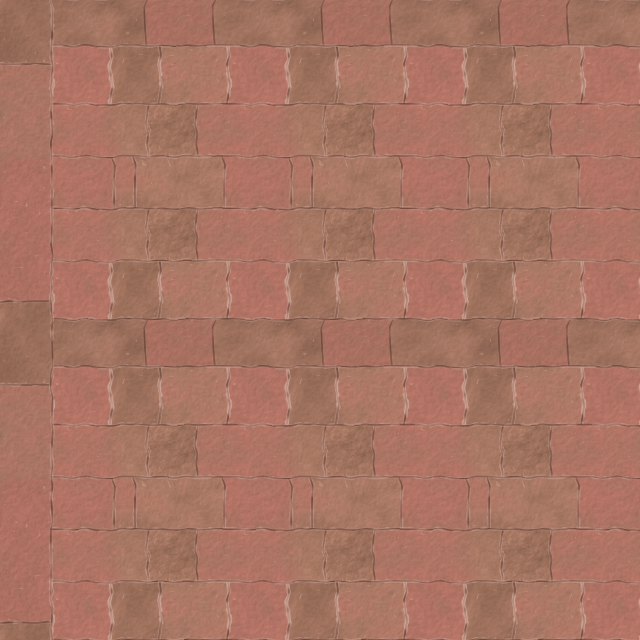
Reproduce this texture procedurally as a three.js fragment shader.

```glsl
varying vec2 vUv;

#define UNITS 768.0
#define TILE_W 212.5
#define TILE_H 385.0
#define TILE_X 133.0
#define BORDER 62.0
#define GRAIN 0.075
#define CLAY vec3(0.69, 0.445, 0.39)
#define TAN vec3(0.67, 0.48, 0.40)
#define DUSK vec3(0.60, 0.43, 0.35)
#define MORTAR vec3(0.80, 0.64, 0.58)
#define CRACK vec3(0.38, 0.24, 0.20)

float hash(vec2 p) {
  vec3 q = fract(vec3(p.xyx) * 0.1031);
  q += dot(q, q.yzx + 33.33);
  return fract((q.x + q.y) * q.z);
}

// Value noise with n cells per tile, wrapping across the tile
float noise(vec2 p, float n) {
  p *= n;
  vec2 i = floor(p), f = fract(p);
  f = f * f * (3.0 - 2.0 * f);
  float x0 = mod(i.x, n), x1 = mod(i.x + 1.0, n);
  return mix(mix(hash(vec2(x0, i.y)), hash(vec2(x1, i.y)), f.x),
             mix(hash(vec2(x0, i.y + 1.0)), hash(vec2(x1, i.y + 1.0)), f.x), f.y);
}

float relief(vec2 p) {
  return 0.6 * noise(p, 48.0) + 0.4 * noise(p, 96.0);
}

// Tone 0 is dusky brown, 0.5 tan, 1 red clay
vec3 clayRamp(float t) {
  return t < 0.5 ? mix(DUSK, TAN, t * 2.0) : mix(TAN, CLAY, t * 2.0 - 1.0);
}

float wrapDist(float a, float b, float period) {
  return abs(mod(a - b + 0.5 * period, period) - 0.5 * period);
}

// Four courses: joint positions and brick tones; x equal to y means no seam joint
void course(float kind, out vec3 cuts, out vec3 tones, out float pale) {
  if (kind < 0.5) {
    cuts = vec3(42.0, 42.0, 124.0); tones = vec3(0.12, 0.75, 0.3); pale = 0.15;
  } else if (kind < 1.5) {
    cuts = vec3(0.0, 59.0, 141.0); tones = vec3(0.1, 0.6, 1.0); pale = 1.0;
  } else if (kind < 2.5) {
    cuts = vec3(44.0, 44.0, 103.0); tones = vec3(0.2, 0.1, 0.85); pale = 0.65;
  } else {
    cuts = vec3(3.0, 28.0, 135.0); tones = vec3(0.75, 0.5, 0.95); pale = 0.6;
  }
}

// Ragged pale mortar with a thin dark crack
vec3 joint(vec3 col, float d, float pale, vec2 p) {
  float patches = smoothstep(0.25, 0.65, noise(p + 3.0, 20.0));
  float width = 1.5 + 3.2 * noise(p, 56.0) * (0.4 + 0.6 * pale);
  float light = (1.0 - smoothstep(width * 0.35, width, d)) * pale * (0.3 + 0.7 * patches);
  float dark = (1.0 - smoothstep(0.3, 1.8, d)) * (0.35 + 0.5 * noise(p + 8.0, 24.0));
  col = mix(col, MORTAR, light);
  return mix(col, CRACK, dark * (1.0 - 0.65 * pale * patches));
}

void main() {
  float x = vUv.x * UNITS, y = (1.0 - vUv.y) * UNITS;
  vec2 raw = vec2((x - TILE_X) / TILE_W, y / TILE_W);

  // Find the course within the vertical repeat
  float v = mod(y + 2.0 + 2.5 * (noise(vec2(raw.x, 0.0), 14.0) - 0.5), TILE_H);
  float kind = 0.0, height = 57.0;
  for (int k = 1; k < 6; k++) {
    if (v >= height) {
      v -= height;
      kind = (k == 1 || k == 5) ? 1.0 : (k == 3 ? 3.0 : 2.0);
      height = kind < 1.5 ? 70.0 : 188.0 / 3.0;
    }
  }
  float wobble = 4.0 * (noise(vec2(0.0, v / TILE_W + kind * 5.0), 18.0) - 0.5);
  float u = mod(x - TILE_X + wobble, TILE_W);

  vec3 cuts, tones;
  float pale;
  course(kind, cuts, tones, pale);
  float tone = u < cuts.y ? tones.x : (u < cuts.z ? tones.y : tones.z);
  if (cuts.x == cuts.y && u < cuts.y) tone = mix(tones.z, tone, smoothstep(0.0, 28.0, u));
  float across = min(wrapDist(u, cuts.x, TILE_W),
                 min(wrapDist(u, cuts.y, TILE_W), wrapDist(u, cuts.z, TILE_W)));
  float down = min(v, height - v);
  float shade = kind < 0.5 ? 0.95 : 1.0;
  float rough = (kind == 2.0 && u > cuts.y && u < cuts.z) ? 1.7 : 1.0;
  vec2 p = vec2(u, v) / TILE_W + vec2(0.0, kind * 5.0);

  // Upright border bricks on the left
  float edge = x - BORDER - 2.5 * (noise(vec2(0.0, raw.y), 16.0) - 0.5);
  if (edge < 0.0) {
    float w = mod(y - 77.0 + 2.0 * (noise(raw, 14.0) - 0.5), TILE_H);
    tone = mix(0.72, 1.0, smoothstep(108.0, 118.0, w));
    tone = w > 285.0 ? 0.12 : tone;
    down = min(wrapDist(w, 0.0, TILE_H), abs(w - 285.0));
    across = 99.0;
    shade = 0.98;
    rough = 1.0;
    p = vec2(x, w) / TILE_W + vec2(0.0, 30.0);
  }

  // Clay surface: mottling, grain lit from the upper left, pale chips
  float mottle = 0.6 * noise(p, 7.0) + 0.4 * noise(p, 17.0) - 0.5;
  vec3 col = clayRamp(clamp(tone + 0.65 * mottle, 0.0, 1.0)) * shade;
  float slope = relief(p + 0.006) - relief(p);
  col *= 1.0 + rough * GRAIN * (1.6 * slope + relief(p + 2.0) - 0.5) + 0.08 * mottle;
  col = mix(col, MORTAR, 0.5 * smoothstep(0.93, 1.0, noise(p + 6.0, 40.0)));

  // Joints
  col = joint(col, across, pale, p);
  col = joint(col, down, kind < 0.5 ? 0.45 : 0.6, p + vec2(0.0, 11.0));
  col = joint(col, abs(edge), 0.65, raw + vec2(0.0, 40.0));
  gl_FragColor = vec4(col, 1.0);
}
```
